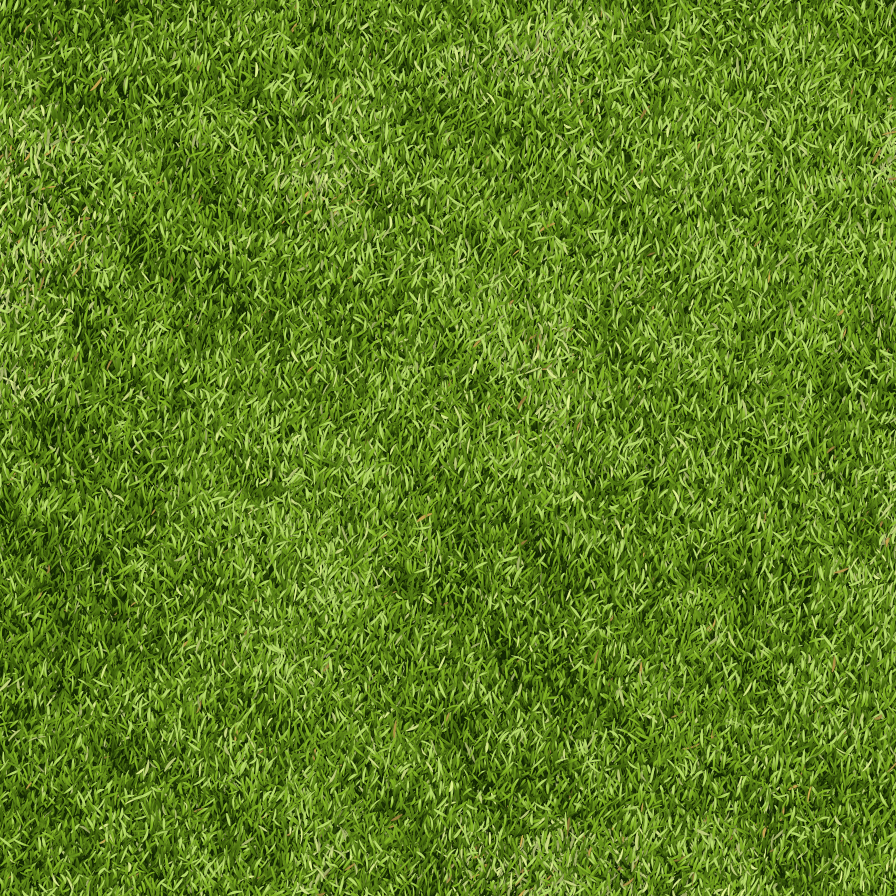
This texture is drawn by a Shadertoy shader. Its source:

```glsl
// A sunlit lawn seen from above: layers of short, thin, curved grass blades
// are scattered on jittered grids over dark soil, deep layers in shadow.
// Slow noise shifts the brightness and gathers dry straw into patches.

const int LAYERS = 9;
const float CELLS = 92.0;      // grid cells across the canvas height
const float LEAN = 0.16;       // mean tilt to the right of upright, radians

const vec3 DEEP   = vec3(0.08, 0.17, 0.01);
const vec3 SHADE  = vec3(0.25, 0.39, 0.04);
const vec3 LEAF   = vec3(0.39, 0.56, 0.10);
const vec3 BRIGHT = vec3(0.52, 0.71, 0.14);
const vec3 TIP    = vec3(0.73, 0.87, 0.42);
const vec3 STRAW  = vec3(0.75, 0.81, 0.48);
const vec3 BROWN  = vec3(0.72, 0.61, 0.29);

float hash(vec2 p) {
    return fract(sin(dot(p, vec2(127.1, 311.7))) * 43758.5453);
}

vec3 hash3(vec2 p) {
    vec3 q = vec3(dot(p, vec2(127.1, 311.7)),
                  dot(p, vec2(269.5, 183.3)),
                  dot(p, vec2(419.2, 371.9)));
    return fract(sin(q) * 43758.5453);
}

float noise(vec2 p) {
    vec2 i = floor(p);
    vec2 f = fract(p);
    f = f * f * (3.0 - 2.0 * f);
    float low = mix(hash(i), hash(i + vec2(1.0, 0.0)), f.x);
    float high = mix(hash(i + vec2(0.0, 1.0)), hash(i + vec2(1.0, 1.0)), f.x);
    return mix(low, high, f.y);
}

float fbm(vec2 p) {
    float sum = 0.0;
    float weight = 0.5;
    for (int i = 0; i < 4; i++) {
        sum += weight * noise(p);
        p = p * 2.1 + 17.3;
        weight *= 0.5;
    }
    return sum / 0.9375;
}

// Tone 0..1 runs from shadowed green to sunlit tips.
vec3 grassColor(float tone) {
    vec3 c = mix(DEEP, SHADE, smoothstep(0.0, 0.20, tone));
    c = mix(c, LEAF, smoothstep(0.18, 0.50, tone));
    c = mix(c, BRIGHT, smoothstep(0.50, 0.78, tone));
    return mix(c, TIP, smoothstep(0.80, 1.02, tone));
}

// Returns the position along the blade (-1 root, 1 tip) and the signed
// distance to its tapered, bent outline.
vec2 bladeShape(vec2 p, float angle, float halfLength, float halfWidth, float bend) {
    vec2 axis = vec2(sin(angle), cos(angle));
    float along = dot(p, axis) / halfLength;
    float across = dot(p, vec2(axis.y, -axis.x)) + bend * (along * along - 0.3);
    float width = halfWidth * (1.0 - 0.6 * along * along);
    float ends = (abs(along) - 1.0) * halfLength;
    return vec2(clamp(along, -1.0, 1.0), max(abs(across) - width, ends));
}

// Paints one layer of blades over the colour below it.
vec3 paintLayer(vec3 color, vec2 uv, float layer, float toneShift, float dryness, float pixel) {
    vec2 seed = vec2(layer * 13.0, layer * 29.0);
    vec2 p = uv * CELLS + hash3(seed + 0.5).xy;
    vec2 home = floor(p);
    for (int y = -1; y <= 1; y++) {
        for (int x = -1; x <= 1; x++) {
            vec2 cell = home + vec2(float(x), float(y));
            vec3 place = hash3(cell + seed);
            vec3 form = hash3(cell + seed + 71.7);
            vec3 tint = hash3(cell + seed + 143.3);

            // Mostly upright, with a wide spread and some lying flat
            float spread = place.z + form.z - 1.0;
            float angle = LEAN + spread * 1.4;
            float halfLength = mix(0.40, 0.98, form.x);
            float halfWidth = mix(0.08, 0.155, form.y);
            float bend = (tint.z - 0.5) * 0.3;
            vec2 shape = bladeShape(p - cell - place.xy, angle, halfLength, halfWidth, bend);

            // Blade colour, brighter toward the tip
            vec3 blade = grassColor(clamp(tint.x + toneShift + 0.14 * shape.x, 0.0, 1.0));
            vec3 dry = mix(STRAW, BROWN, step(0.86, form.z));
            blade = mix(blade, dry * (0.82 + 0.38 * tint.x), step(tint.y, dryness));

            // Soft contact shadow, then the blade itself
            float shadow = 1.0 - smoothstep(0.0, 0.22, shape.y);
            float cover = clamp(0.5 - shape.y / pixel, 0.0, 1.0);
            color = mix(color * (1.0 - 0.11 * shadow), blade, cover);
        }
    }
    return color;
}

void mainImage(out vec4 fragColor, in vec2 fragCoord) {
    vec2 uv = fragCoord / iResolution.y;
    float pixel = CELLS / iResolution.y;

    // Broad light patches, small clumps and dry areas
    float patches = fbm(uv * 4.0 + 3.7) - 0.5;
    float clumps = noise(uv * 30.0 + 9.1) - 0.5;
    float dryPatch = smoothstep(0.56, 0.78, fbm(uv * 5.0 + 41.0));
    float dryness = 0.035 + 0.17 * dryPatch;
    float light = 0.42 * patches + 0.26 * clumps + 0.08 * dryPatch;

    // Dark soil, then blades from the bottom up
    vec3 color = grassColor(0.04 + 0.08 * hash(floor(uv * CELLS)));
    for (int i = 0; i < LAYERS; i++) {
        float depth = float(i) / float(LAYERS - 1);
        float toneShift = light + (depth - 0.56) * 0.44;
        color = paintLayer(color, uv, float(i) + 1.0, toneShift, dryness, pixel);
    }
    fragColor = vec4(color, 1.0);
}
```
